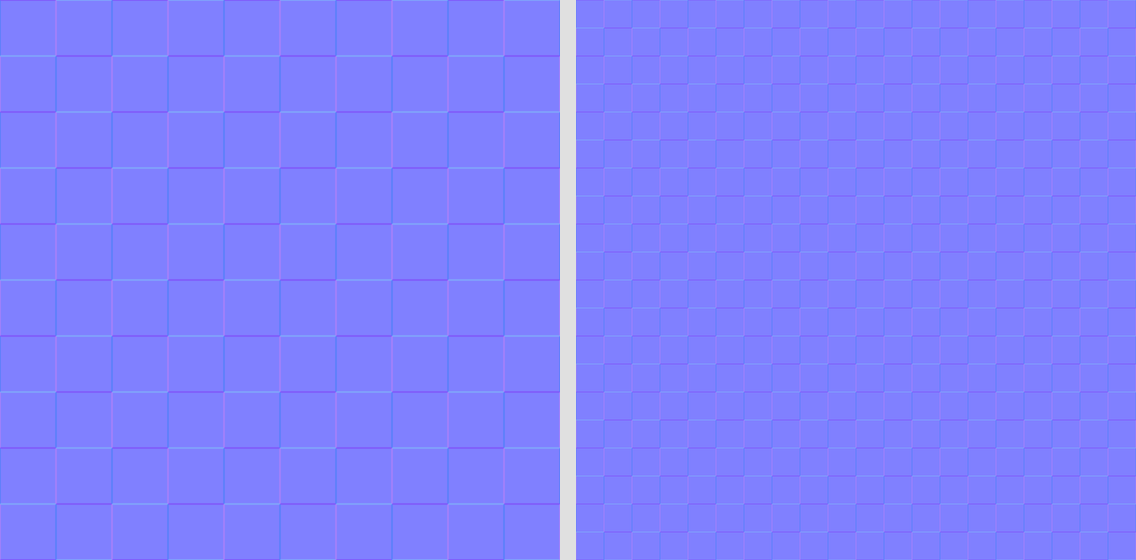
Left: one tile. Right: repeated 2 by 2.
Give the GLSL for this texture map, as a WebGL 1 fragment shader.

```glsl
precision highp float;
// Tangent-space normal map of a checkerboard with alternately raised and sunken square tiles.

#define CELLS 10.0        // tiles across and down, even so that the map wraps
#define EDGE_WIDTH 0.0028 // bevel width as a fraction of the canvas
#define TILT 0.31         // sideways lean of the normal on a bevel

uniform vec2 u_resolution;

void main() {
  vec2 cell = gl_FragCoord.xy / u_resolution * CELLS;
  vec2 pixel = CELLS / u_resolution;
  float width = EDGE_WIDTH * CELLS;

  // Nearest grid line on each axis and the signed distance to it
  vec2 line = floor(cell + 0.5);
  vec2 dist = cell - line;
  vec2 direction = 1.0 - 2.0 * mod(line, 2.0);

  // Square wave along each axis, with a short ramp at every grid line
  vec2 rampHalf = 0.5 * max(vec2(width), pixel);
  vec2 wave = direction * clamp(dist / rampHalf, -1.0, 1.0);

  // Share of the pixel covered by the bevel
  vec2 cover = clamp((0.5 * (width + pixel) - abs(dist)) / pixel, 0.0, 1.0);
  vec2 bevel = direction * min(cover, width / pixel);

  // Slope of the product of both waves, with the green axis pointing down
  vec2 lean = TILT * bevel * wave.yx * vec2(1.0, -1.0);
  vec3 normal = vec3(lean, sqrt(1.0 - dot(lean, lean)));

  gl_FragColor = vec4(0.5 + 0.5 * normal, 1.0);
}
```
